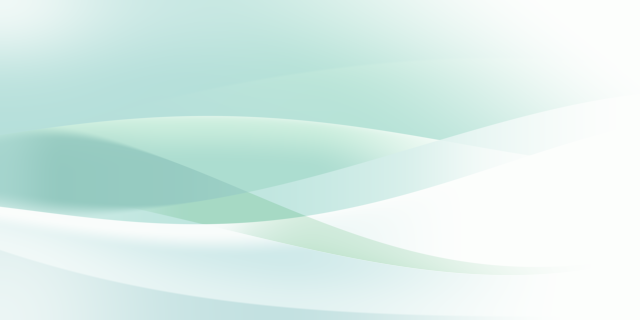
Reproduce this background procedurally as a Shadertoy shader.

```glsl
const vec3 WHITE = vec3(0.99, 0.995, 0.99);
const vec3 SKY = vec3(0.71, 0.875, 0.855);
const vec3 SKY_GREEN = vec3(0.71, 0.89, 0.835);
const vec3 CREST = vec3(0.80, 0.935, 0.87);
const vec3 BODY = vec3(0.675, 0.865, 0.815);
const vec3 DEEP = vec3(0.57, 0.78, 0.745);
const vec3 PANE = vec3(0.75, 0.90, 0.875);
const vec3 LEAF = vec3(0.65, 0.85, 0.77);
const vec3 BAND = vec3(0.77, 0.90, 0.82);
const vec3 MIST = vec3(0.81, 0.915, 0.915);
const vec3 FLOOR_TINT = vec3(0.76, 0.88, 0.88);

// Heights of each curve at x = 0, 1/4, 1/2, 3/4 and 1
const float[5] ARC = float[5](0.52, 0.685, 0.78, 0.818, 0.78);
const float[5] WAVE = float[5](0.578, 0.634, 0.618, 0.54, 0.482);
const float[5] RISE = float[5](0.365, 0.355, 0.454, 0.599, 0.706);
const float[5] RIBBON = float[5](0.354, 0.302, 0.332, 0.463, 0.61);
const float[5] FALL = float[5](0.575, 0.51, 0.308, 0.176, 0.2);
const float[5] KEEL = float[5](0.42, 0.331, 0.214, 0.142, 0.193);
const float[5] SWELL = float[5](0.219, 0.092, 0.031, 0.012, 0.01);

// Smooth quartic through five evenly spaced heights
float curve(float[5] h, float x) {
    float sum = 0.0;
    for (int i = 0; i < 5; i++) {
        float weight = 1.0;
        for (int j = 0; j < 5; j++) {
            if (j != i) weight *= (4.0 * x - float(j)) / float(i - j);
        }
        sum += h[i] * weight;
    }
    return sum;
}

// Coverage of the area where depth is positive
float cover(float depth, float blur) {
    return smoothstep(-blur, blur, depth);
}

void mainImage(out vec4 fragColor, in vec2 fragCoord) {
    vec2 p = fragCoord / iResolution.xy;
    float x = p.x, y = p.y;
    float edge = 0.8 / iResolution.y;

    float arc = curve(ARC, x) - y;
    float wave = curve(WAVE, x) - y;
    float rise = curve(RISE, x) - y;
    float ribbon = curve(RIBBON, x) - y;
    float fall = curve(FALL, x) - y;
    float keel = curve(KEEL, x) - y;
    float swell = curve(SWELL, x) - y;
    float strip = cover(fall, edge) * cover(-keel, edge);

    // Sky with a faint arc and bright corners
    vec3 color = mix(SKY, SKY_GREEN, 0.7 * smoothstep(0.2, 0.6, x));
    color = mix(color, WHITE, 0.25 * smoothstep(0.72, 1.0, y));
    float arcGlow = cover(arc, 2.0 * edge) * exp(-9.0 * max(arc, 0.0));
    color = mix(color, CREST, 0.35 * arcGlow * smoothstep(0.15, 0.55, x));
    color = mix(color, WHITE, smoothstep(0.52, 1.08, x + 0.6 * (y - 0.65)));
    vec2 corner = vec2(x * 6.0, (1.0 - y) * 5.0);
    color = mix(color, WHITE, 0.75 * exp(-dot(corner, corner)));

    // Green wave, darkest in its lower left
    vec3 body = mix(CREST, BODY, smoothstep(0.0, 0.15, wave));
    float leftShade = 1.0 - smoothstep(0.0, 0.28, x);
    body = mix(body, DEEP, 0.65 * leftShade * smoothstep(-0.03, 0.1, wave));
    float shade = cover(fall, edge + 0.03 * leftShade);
    body = mix(body, DEEP, shade * mix(0.8, 0.55, smoothstep(0.25, 0.42, x)));
    body = mix(body, SKY, 0.5 * (1.0 - smoothstep(0.0, 0.1, x)));
    body = mix(body, WHITE, 0.9 * smoothstep(0.48, 0.78, x));
    float rim = exp(-90.0 * max(wave, 0.0)) * smoothstep(0.05, 0.35, x);
    body = mix(body, WHITE, 0.4 * rim);
    color = mix(color, body, cover(wave, edge));

    // Pale pane under the rising edge
    vec3 pane = mix(PANE, WHITE, smoothstep(0.35, 1.0, x));
    pane = mix(pane, WHITE, 0.35 * leftShade);
    float paneGlow = cover(wave, edge) * smoothstep(0.62, 0.85, x);
    pane = mix(pane, WHITE, 0.8 * paneGlow);
    pane = mix(pane, LEAF, strip * smoothstep(0.16, 0.3, x));
    float riseBlur = mix(0.045, edge, smoothstep(0.0, 0.32, x));
    color = mix(color, pane, cover(rise, riseBlur));

    // Misty ground with a lighter swell
    vec3 ground = mix(MIST, WHITE, 0.4 * smoothstep(-0.16, 0.0, swell));
    ground = mix(ground, FLOOR_TINT, cover(swell, 1.5 * edge));
    ground = mix(ground, WHITE, smoothstep(0.42, 0.9, x));
    vec2 side = vec2(x * 4.5, y * 2.2);
    ground = mix(ground, WHITE, 0.7 * exp(-dot(side, side)));

    // White ribbon widening to the right
    float width = 0.055 + 0.09 * x;
    float ribbonGlow = 1.0 - smoothstep(0.3 * width, 1.2 * width, ribbon);
    ground = mix(ground, WHITE, 0.9 * ribbonGlow);

    // Bright sail with a green strip along its keel
    vec3 sail = mix(MIST, WHITE, 0.5 + 0.5 * smoothstep(0.42, 0.75, x));
    sail = mix(sail, WHITE, 0.85 * exp(-22.0 * max(ribbon, 0.0)));
    float tint = smoothstep(0.3, 0.5, x) * (1.0 - smoothstep(0.5, 0.95, x));
    tint *= mix(0.65, 1.0, exp(-20.0 * max(-keel, 0.0)));
    sail = mix(sail, BAND, strip * tint);
    ground = mix(ground, sail, cover(-keel, edge) * smoothstep(0.3, 0.4, x));
    color = mix(color, ground, cover(ribbon, edge));

    fragColor = vec4(color, 1.0);
}
```
